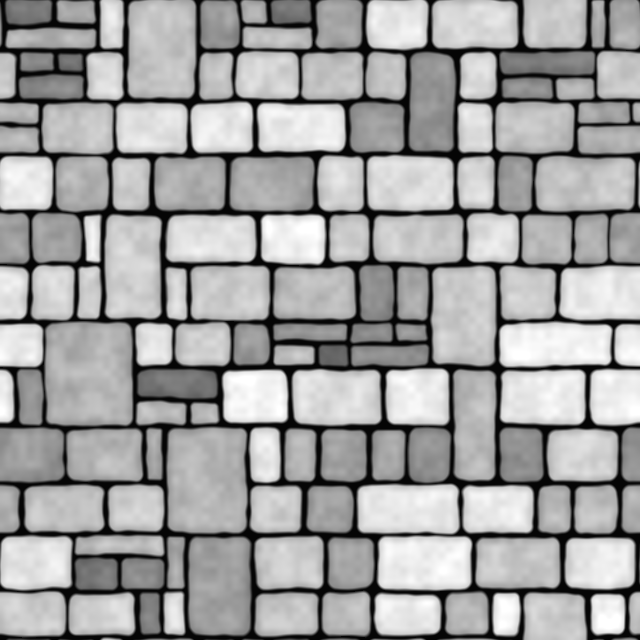
Write a three.js fragment shader that draws this texture map.

```glsl
varying vec2 vUv;

const float ROWS = 12.0;          // courses; one unit is one mean course height
const float STONES = 8.0;         // fewest stones in a course
const float BED_JITTER = 0.24;
const float HEAD_JITTER = 0.56;
const float TALL_SHARE = 0.75;    // chance that a course starts a two-course stone
const float SPLIT_SHARE = 0.15;   // chance that a stone becomes small pieces
const float NARROW_SHARE = 0.22;
const float MIN_WIDTH = 0.35;
const float CORNER = 0.17;
const float EDGE_SOFT = 0.075;
const float WOBBLE = 0.05;
const float CLOUDS = 0.17;
const float MORTAR = 0.02;
const float DARK_STONE = 0.53;
const float LIGHT_STONE = 1.03;
const float SMALL_DARKEN = 0.14;

float hash(vec2 p) {
  vec3 q = fract(p.xyx * 0.1031);
  q += dot(q, q.yzx + 33.33);
  return fract((q.x + q.y) * q.z);
}

// Value noise that repeats with the wall
float noise(vec2 p, float freq, float seed) {
  p *= freq;
  vec2 c = floor(p), f = fract(p);
  f = f * f * (3.0 - 2.0 * f);
  vec2 a = mod(c, ROWS * freq) + seed, b = mod(c + 1.0, ROWS * freq) + seed;
  return mix(mix(hash(a), hash(vec2(b.x, a.y)), f.x),
             mix(hash(vec2(a.x, b.y)), hash(b), f.x), f.y);
}

float wrapped(float d) { return d - ROWS * floor(d / ROWS + 0.5); }

float bedJoint(float row) {
  return row + BED_JITTER * (hash(vec2(mod(row, ROWS), 31.0)) - 0.5);
}

// Two-course stone starting in a row: centre and half width, zero if absent
vec2 tallStone(float row) {
  row = mod(row, ROWS);
  float centre = ROWS * (0.25 + 0.5 * mod(row, 2.0)) + 3.0 * (hash(vec2(row, 47.0)) - 0.5);
  float present = step(hash(vec2(row, 71.0)), TALL_SHARE);
  return vec2(centre, present * mix(0.42, 0.85, hash(vec2(row, 59.0))));
}

// Moves a joint onto the side of a tall stone to avoid slivers
float snapToTall(float x, vec2 tall) {
  float d = wrapped(x - tall.x);
  if (tall.y == 0.0 || abs(d) > tall.y + MIN_WIDTH) return x;
  return x - d + (d < 0.0 ? -tall.y : tall.y);
}

float headJoint(float i, float row, float count, float phase) {
  float shift = HEAD_JITTER * (hash(vec2(mod(i, count), row + 83.0)) - 0.5);
  float x = (i + phase + shift) * ROWS / count;
  return snapToTall(snapToTall(x, tallStone(row)), tallStone(row - 1.0));
}

// Bounds of the stone around p: xy low corner, zw high corner
vec4 findStone(vec2 p, out vec2 id, out float small) {
  float row = floor(p.y);
  if (p.y < bedJoint(row)) row -= 1.0;
  else if (p.y >= bedJoint(row + 1.0)) row += 1.0;
  float wrapRow = mod(row, ROWS);
  float count = STONES + step(0.5, hash(vec2(wrapRow, 13.0)));
  float phase = hash(vec2(wrapRow, 23.0));
  float i = floor(p.x * count / ROWS - phase);
  if (p.x < headJoint(i, wrapRow, count, phase)) i -= 1.0;
  else if (p.x >= headJoint(i + 1.0, wrapRow, count, phase)) i += 1.0;
  vec4 box = vec4(headJoint(i, wrapRow, count, phase), bedJoint(row),
                  headJoint(i + 1.0, wrapRow, count, phase), bedJoint(row + 1.0));
  id = vec2(mod(i, count), wrapRow);
  small = 0.0;

  // Tall stones replace or clip the stones of both their courses
  for (int k = 0; k < 2; k++) {
    float base = row - float(k);
    vec2 tall = tallStone(base);
    float d = wrapped(p.x - tall.x), centre = p.x - d;
    if (abs(d) < tall.y) {
      id = vec2(50.0, mod(base, ROWS));
      return vec4(centre - tall.y, bedJoint(base), centre + tall.y, bedJoint(base + 2.0));
    }
    if (tall.y > 0.0) {
      if (d > 0.0) box.x = max(box.x, centre + tall.y);
      else box.z = min(box.z, centre - tall.y);
    }
  }

  // Small pieces
  float kind = hash(id + 107.0);
  if (kind < NARROW_SHARE && box.z - box.x > 0.85) {
    vec2 cut = mix(box.xy, box.zw, 0.38 + 0.24 * vec2(hash(id + 131.0), hash(id + 149.0)));
    bool layered = kind < SPLIT_SHARE, upper = layered && p.y > cut.y;
    if (upper) box.y = cut.y;
    else if (layered) box.w = cut.y;
    if (!layered || upper == (hash(id + 163.0) < 0.5)) {
      if (p.x > cut.x) { box.x = cut.x; id.x += 20.0; }
      else box.z = cut.x;
    }
    if (upper) id.x += 60.0;
    small = layered ? 1.0 : 0.4;
  }
  return box;
}

void main() {
  vec2 p = vUv * ROWS;
  vec2 q = p + WOBBLE * (vec2(noise(p, 2.0, 5.0), noise(p, 2.0, 211.0)) - 0.5);
  vec2 id;
  float small;
  vec4 box = findStone(q, id, small);

  // Rounded outline with uneven inset
  vec2 halfSize = 0.5 * (box.zw - box.xy) - mix(0.005, 0.035, hash(id + 181.0));
  float radius = min(CORNER, 0.45 * min(halfSize.x, halfSize.y));
  vec2 e = abs(q - 0.5 * (box.xy + box.zw)) - halfSize + radius;
  float d = length(max(e, 0.0)) + min(max(e.x, e.y), 0.0) - radius;
  d += 0.03 * (noise(p, 5.0, 307.0) - 0.5);

  // Stone tone, cloudy surface and soft pillow edge
  float pick = mix(hash(id + 197.0), hash(id + 223.0), 0.2);
  float tone = mix(DARK_STONE, LIGHT_STONE, pick) - SMALL_DARKEN * small;
  float cloud = 0.6 * noise(p, 3.0, 401.0) + 0.4 * noise(p, 7.0, 503.0) - 0.5;
  tone = (tone + CLOUDS * cloud) * mix(0.86, 1.0, smoothstep(0.0, 0.2, -d));
  float cover = smoothstep(-0.015, EDGE_SOFT - 0.015, -d);
  gl_FragColor = vec4(vec3(clamp(mix(MORTAR, tone, cover), 0.0, 1.0)), 1.0);
}
```
